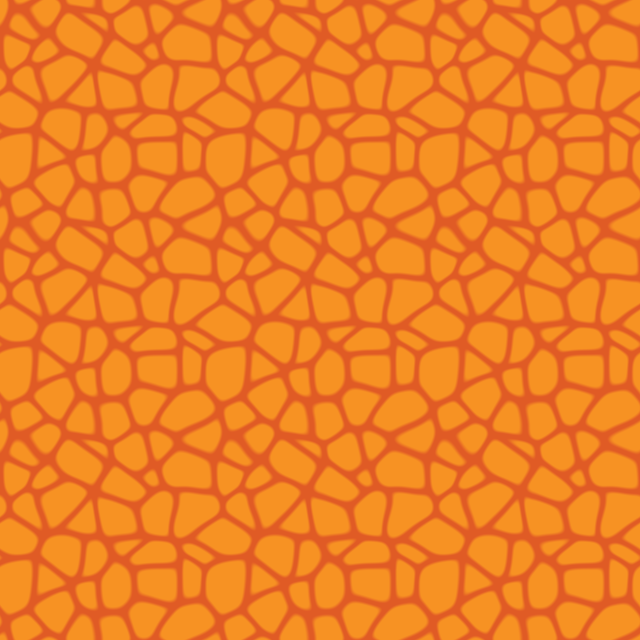
Give the GLSL for this pattern, as a WebGL 2 fragment shader.

```glsl
#version 300 es
precision highp float;
precision highp int;
// Seamless crazy paving: rounded orange stones of mixed size in dark orange grout.

uniform vec2 u_resolution;
out vec4 fragColor;

const float CELLS = 6.0;  // stones along one side of the repeating tile
const float TILES = 3.0;  // tiles along one side of the canvas

// Integer hash of a lattice point, wrapped at the tile border.
vec3 hashWrapped(vec2 cell, uint seed) {
    const uint MUL = 1664525u;
    uvec3 v = uvec3(uvec2(mod(cell, CELLS)), seed) * MUL + 1013904223u;
    v.x += v.y * v.z;
    v.y += v.z * v.x;
    v.z += v.x * v.y;
    v ^= v >> 16u;
    v.x += v.y * v.z;
    v.y += v.z * v.x;
    v.z += v.x * v.y;
    return vec3(v >> 8u) / exp2(24.0);
}

// Smooth wrapping noise, used to bend the straight joints.
vec2 bendNoise(vec2 p) {
    vec2 cell = floor(p);
    vec2 f = fract(p);
    f = f * f * (3.0 - 2.0 * f);
    vec2 low = mix(hashWrapped(cell, 7u).xy, hashWrapped(cell + vec2(1, 0), 7u).xy, f.x);
    vec2 high = mix(hashWrapped(cell + vec2(0, 1), 7u).xy, hashWrapped(cell + vec2(1, 1), 7u).xy, f.x);
    return mix(low, high, f.y) - 0.5;
}

// Stone centre in xy; weight in z, where heavier stones claim more ground.
vec3 stoneSite(vec2 cell) {
    vec3 h = hashWrapped(cell, 3u);
    return vec3(cell + 0.5 + 0.78 * (h.xy - 0.5), 0.38 * h.z);
}

float weightedDistance(vec2 p, vec3 site) {
    vec2 d = p - site.xy;
    return dot(d, d) - site.z;
}

// Distance to the nearest joint, with a soft minimum to round the corners.
float jointDistance(vec2 p) {
    vec2 base = floor(p);
    vec3 owner = vec3(0.0);
    vec2 ownerCell = base;
    float nearest = 1e5;
    for (int y = -2; y <= 2; y++) {
        for (int x = -2; x <= 2; x++) {
            vec2 cell = base + vec2(x, y);
            vec3 site = stoneSite(cell);
            float d = weightedDistance(p, site);
            if (d < nearest) {
                nearest = d;
                owner = site;
                ownerCell = cell;
            }
        }
    }

    float sum = 1e-9;
    for (int y = -2; y <= 2; y++) {
        for (int x = -2; x <= 2; x++) {
            vec2 cell = ownerCell + vec2(x, y);
            if (x == 0 && y == 0) continue;
            vec3 site = stoneSite(cell);
            float gap = max(length(site.xy - owner.xy), 0.05);
            float edge = (weightedDistance(p, site) - nearest) / (2.0 * gap);
            sum += exp(-15.0 * edge);
        }
    }
    return -log(sum) / 15.0;
}

void main() {
    vec2 uv = gl_FragCoord.xy / u_resolution;
    vec2 p = uv * TILES * CELLS;
    p += 0.34 * bendNoise(p);

    // Soft stone outline, never thinner than a pixel
    float soft = max(0.055, 0.6 * TILES * CELLS / u_resolution.y);
    float stone = smoothstep(-soft, soft, jointDistance(p) - 0.082);

    vec3 groutColor = vec3(0.88, 0.355, 0.145);
    vec3 stoneColor = vec3(0.97, 0.573, 0.137);
    fragColor = vec4(mix(groutColor, stoneColor, stone), 1.0);
}
```
